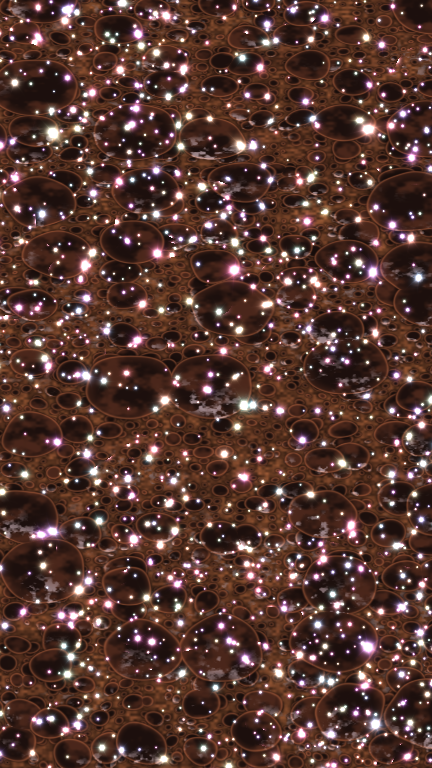
A Shadertoy shader for this texture:

```glsl
// Glossy brown foam: dark oval bubbles in fine froth, with pearly sheen and star glints.

#define SQUASH 1.22        // vertical flattening of bubbles at the bottom
#define TILT 0.22          // extra flattening towards the top
#define WARP 0.011         // irregularity of bubble outlines
#define LARGE_CELL 0.122   // spacing of the largest bubbles
#define LAYERS 4           // bubble sizes, each about half the next
#define FILL 0.68          // share of cells that hold a bubble
#define GLINT 0.0058       // core radius of the largest glints
#define SHEEN 0.85         // strength of pearly reflections
#define GRAIN 210.0        // frequency of the froth grain

const vec3 FROTH = vec3(0.47, 0.27, 0.16);
const vec3 UMBER = vec3(0.31, 0.16, 0.11);
const vec3 DARK  = vec3(0.11, 0.06, 0.05);
const vec3 PEARL = vec3(0.60, 0.52, 0.54);
const vec3 WHITE = vec3(0.92, 0.90, 0.90);

float hash(vec2 p) {
    return fract(sin(dot(p, vec2(127.1, 311.7))) * 43758.5453);
}

vec2 hash2(vec2 p) {
    return vec2(hash(p), hash(p + 57.3));
}

float noise(vec2 p) {
    vec2 i = floor(p), f = fract(p);
    f = f * f * (3.0 - 2.0 * f);
    return mix(mix(hash(i), hash(i + vec2(1, 0)), f.x),
               mix(hash(i + vec2(0, 1)), hash(i + 1.0), f.x), f.y);
}

float fbm(vec2 p) {
    return 0.55 * noise(p) + 0.3 * noise(p * 2.1 + 7.0) + 0.15 * noise(p * 4.3 + 19.0);
}

// Bright core, tinted halo and thin crossed rays
vec3 star(vec2 v, float size, float seed) {
    vec3 tint = 0.55 + 0.45 * cos(6.283 * (seed + vec3(0.0, 0.36, 0.68)));
    tint = mix(tint, vec3(0.7, 0.5, 0.95), 0.5);
    float d = length(v) / size;
    float rays = 0.0;
    for (int i = 0; i < 3; i++) {
        float a = 0.4 + seed + float(i) * 1.047;
        vec2 u = abs(vec2(dot(v, vec2(cos(a), sin(a))), dot(v, vec2(-sin(a), cos(a))))) / size;
        rays += exp(-u.x * 0.9 - u.y * 5.0);
    }
    return WHITE * 1.5 * exp(-d * d) + tint * (0.5 * exp(-d * d * 0.25) + 0.7 * rays);
}

// Nearest bubble: signed distance, position inside it, random id; adds its glint
vec4 bubbles(vec2 p, float cell, float seed, float size, float squash, inout vec3 glow) {
    vec2 g = floor(p / cell);
    vec4 best = vec4(1.0);
    for (int y = -1; y <= 1; y++)
    for (int x = -1; x <= 1; x++) {
        vec2 id = g + vec2(x, y);
        float h = hash(id + seed);
        if (h > FILL) continue;
        vec2 v = p - cell * (id + 0.25 + 0.5 * hash2(id + seed + 3.7));
        float r = cell * mix(0.22, 0.5, hash(id + seed + 9.1));
        float d = length(v) - r;
        if (d < best.x) best = vec4(d, v / r, h);
        if (size > 0.0 && h < FILL * 0.62) {
            vec2 w = v - r * vec2(0.78, -0.4 + 0.5 * (hash(id + seed + 5.3) - 0.5));
            glow += star(w / vec2(1.0, squash), size * mix(0.6, 1.0, fract(h * 17.0)), fract(h * 31.0));
        }
    }
    return best;
}

// Loose small sparkles on a jittered grid
vec3 sparkles(vec2 p, float cell, float share, float size) {
    vec2 g = floor(p / cell);
    vec3 glow = vec3(0.0);
    for (int y = -1; y <= 1; y++)
    for (int x = -1; x <= 1; x++) {
        vec2 id = g + vec2(x, y);
        float h = hash(id + 71.0);
        vec2 v = p - cell * (id + hash2(id + 23.0));
        if (h < share) glow += star(v, size * mix(0.5, 1.1, hash(id + 41.0)), h / share);
    }
    return glow;
}

void mainImage(out vec4 fragColor, in vec2 fragCoord) {
    vec2 uv = fragCoord / iResolution.y;
    float px = 1.5 / iResolution.y;
    float squash = SQUASH + 2.0 * TILT * uv.y;
    vec2 p = vec2(uv.x, uv.y * (SQUASH + TILT * uv.y));
    vec2 q = p + WARP * (vec2(noise(p * 24.0), noise(p * 24.0 + 31.0)) - 0.5);

    // Froth with fine grain and soft tonal patches
    float grain = noise(p * GRAIN);
    vec3 col = mix(UMBER, FROTH, 0.35 + 0.9 * fbm(p * 16.0));
    col *= 0.62 + 0.72 * grain;

    // Pearly reflections gather in clusters, most at the lower right
    float corner = smoothstep(0.2, 0.56, uv.x) * smoothstep(0.4, 0.05, uv.y);
    float cluster = smoothstep(0.45, 0.85, noise(uv * 11.0 + 4.0) + 0.35 * corner);
    float flecks = smoothstep(0.5, 0.78, fbm(p * 95.0));
    col = mix(col, PEARL, SHEEN * flecks * cluster * 0.7);

    // Bubbles from small to large
    vec3 glow = vec3(0.0);
    for (int i = LAYERS - 1; i >= 0; i--) {
        float cell = LARGE_CELL * pow(0.5, float(i));
        float size = i < 2 ? GLINT * (1.0 - 0.3 * float(i)) : 0.0;
        vec4 b = bubbles(q, cell, float(i) * 13.0, size, squash, glow);
        float depth = length(b.yz);
        vec3 inner = mix(DARK, UMBER, smoothstep(0.4, 0.75, fbm(p * 42.0)) * 0.9);
        inner = mix(inner, UMBER, 0.5 * smoothstep(0.65, 1.0, depth));
        float lower = smoothstep(0.5, -0.8, b.z + 0.4 * b.y);
        float patches = smoothstep(0.42, 0.68, noise(p * 17.0 + 9.0)) * lower;
        inner = mix(inner, PEARL * 1.15, SHEEN * flecks * patches);
        float line = exp(-pow((b.x + 0.0015) / 0.0018, 2.0));
        inner += FROTH * line * 0.45;
        col *= 1.0 - 0.35 * exp(-max(b.x, 0.0) / 0.003);
        col = mix(col, inner, smoothstep(px, -px, b.x));
    }

    // Glints on top
    float share = 0.2 + 0.4 * cluster;
    glow += sparkles(uv, 0.028, share, 0.0036);
    glow += sparkles(uv + 3.0, 0.013, share * 0.8, 0.0018) * 0.8;
    fragColor = vec4(min(col + glow, vec3(1.0)), 1.0);
}
```
